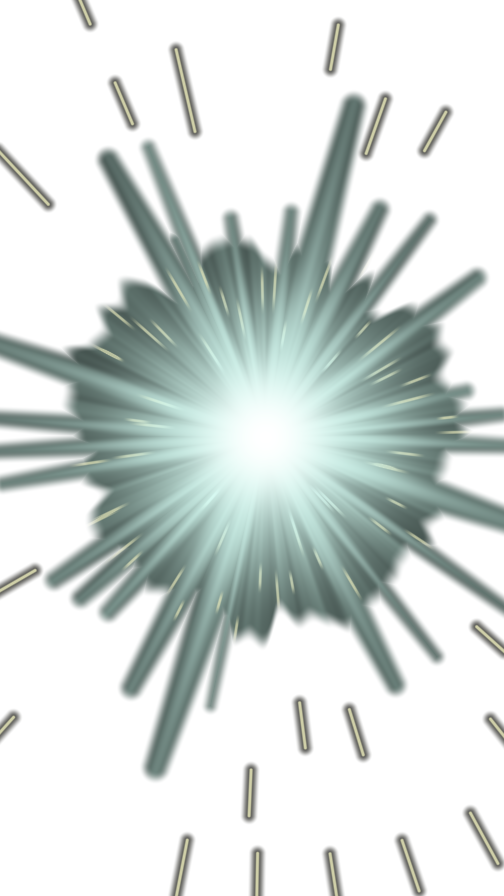
Reproduce this background procedurally as a WebGL 1 fragment shader.

```glsl
precision highp float;
// A pale teal starburst on white: a jagged round body with tapered rays,
// a white-hot core, fine radial streaks, and loose sparks flying outward.
// Everything is built in polar form around one centre, in canvas widths.
uniform vec2 u_resolution;

const float TAU = 6.28319;
const vec2 CENTRE = vec2(0.527, 0.910);
const vec3 WHITE = vec3(1.0);
const vec3 RIM = vec3(0.33, 0.40, 0.38);
const vec3 TEAL = vec3(0.48, 0.57, 0.545);
const vec3 PALE = vec3(0.84, 1.0, 0.965);
const vec3 SOOT = vec3(0.20, 0.20, 0.18);
const vec3 CREAM = vec3(0.93, 0.93, 0.74);

float hash(float n, float seed) {
  return fract(sin(n * 91.7 + seed * 17.3) * 437.58);
}

// Smooth noise around the circle; turn is 0..1 and wraps after n cells.
float ringNoise(float turn, float n, float seed) {
  float cell = floor(turn * n);
  float f = fract(turn * n);
  float a = hash(mod(cell, n), seed);
  float b = hash(mod(cell + 1.0, n), seed);
  return mix(a, b, f * f * (3.0 - 2.0 * f));
}

// Coordinates along and across a direction given in degrees.
vec2 alongAcross(vec2 q, float degrees) {
  float a = radians(degrees);
  vec2 dir = vec2(cos(a), sin(a));
  return vec2(dot(q, dir), abs(dot(q, vec2(-dir.y, dir.x))));
}

// Tapered ray: x = coverage, y = light along its middle.
vec2 ray(vec2 q, float degrees, float len, float width) {
  vec2 p = alongAcross(q, degrees);
  float t = clamp(p.x / len, 0.0, 1.0);
  float halfWidth = width * mix(1.0, 0.4, t);
  float d = length(vec2(p.y, max(p.x - len + halfWidth, 0.0))) - halfWidth;
  float cover = (1.0 - smoothstep(-0.012, 0.014, d)) * step(0.0, p.x);
  float light = 1.0 - smoothstep(0.0, halfWidth, p.y);
  return vec2(cover, light * cover * (1.0 - 0.75 * smoothstep(0.2, 1.0, t)));
}

// Row of sparks. angles = first, step; radii = first, slope, odd offset.
// Result: x = dark halo, y = bright core.
vec2 sparkArc(vec2 q, vec2 angles, vec3 radii, float count, float halfLen) {
  vec2 result = vec2(0.0);
  for (int k = 0; k < 5; k++) {
    float i = float(k);
    if (i >= count) break;
    vec2 p = alongAcross(q, angles.x + angles.y * i);
    float radius = radii.x + radii.y * i + radii.z * mod(i, 2.0);
    float size = halfLen * (0.85 + 0.3 * hash(i, angles.x));
    float d = length(vec2(max(abs(p.x - radius) - size, 0.0), p.y));
    float halo = 1.0 - smoothstep(0.002, 0.019, d);
    float core = 1.0 - smoothstep(0.001, 0.005, d);
    result = max(result, vec2(halo, core));
  }
  return result;
}

// One thin radial glint per angular cell.
float glints(float turn, float r, float n, float seed) {
  float cell = floor(turn * n);
  float offset = fract(turn * n) - 0.5 - 0.5 * (hash(cell, seed) - 0.5);
  float across = abs(offset) * TAU * r / n;
  float start = mix(0.12, 0.36, hash(cell, seed + 1.0));
  float t = (r - start) / mix(0.05, 0.12, hash(cell, seed + 2.0));
  float span = smoothstep(0.0, 0.4, t) * (1.0 - smoothstep(0.6, 1.0, t));
  return span * (1.0 - smoothstep(0.0008, 0.0045, across));
}

// Main rays and the smaller ones between them.
vec2 rays(vec2 q) {
  vec2 s = ray(q, 75.1, 0.70, 0.048);
  s = max(s, ray(q, 119.5, 0.65, 0.042));
  s = max(s, ray(q, 112.0, 0.63, 0.024));
  s = max(s, ray(q, 251.6, 0.71, 0.048));
  s = max(s, ray(q, 241.8, 0.58, 0.040));
  s = max(s, ray(q, 297.7, 0.57, 0.038));
  s = max(s, ray(q, 37.0, 0.54, 0.035));
  s = max(s, ray(q, 53.0, 0.55, 0.024));
  s = max(s, ray(q, 63.4, 0.52, 0.035));
  s = max(s, ray(q, 161.0, 0.64, 0.040));
  s = max(s, ray(q, 341.0, 0.58, 0.045));
  s = max(s, ray(q, 324.6, 0.60, 0.022));
  s = max(s, ray(q, 308.0, 0.56, 0.020));
  s = max(s, ray(q, 258.4, 0.55, 0.016));
  for (int k = 0; k < 3; k++) {
    float i = float(k);
    s = max(s, ray(q, 176.0 + 7.0 * i, 0.60 - 0.03 * i, 0.026));
    s = max(s, ray(q, 214.0 + 7.0 * i, 0.52 - 0.02 * i, 0.034));
    s = max(s, ray(q, -2.0 + 7.5 * i, 0.54 - 0.06 * i, 0.026));
    s = max(s, ray(q, 83.5 + 15.5 * i, 0.46 - 0.01 * i, 0.026));
  }
  return s;
}

vec2 sparks(vec2 q) {
  vec2 s = sparkArc(q, vec2(61.0, 9.5), vec3(0.694, 0.046, -0.085), 3.0, 0.050);
  s = max(s, sparkArc(q, vec2(103.0, 30.0), vec3(0.706, 0.0, 0.0), 2.0, 0.075));
  s = max(s, sparkArc(q, vec2(113.0, 0.0), vec3(0.72, 0.21, 0.0), 2.0, 0.042));
  s = max(s, sparkArc(q, vec2(267.5, 9.8), vec3(0.706, -0.047, -0.083), 3.0, 0.052));
  s = max(s, sparkArc(q, vec2(308.6, 9.5), vec3(0.75, -0.15, 0.0), 2.0, 0.040));
  s = max(s, sparkArc(q, vec2(259.0, 9.9), vec3(0.87, 0.009, 0.0), 5.0, 0.058));
  return max(s, sparkArc(q, vec2(210.0, 18.0), vec3(0.572, 0.22, 0.0), 2.0, 0.042));
}

void main() {
  vec2 q = gl_FragCoord.xy / u_resolution.x - CENTRE;
  float r = length(q);
  float turn = atan(q.y, q.x) / TAU + 0.5;

  // Loose sparks on white
  vec2 spark = sparks(q);
  vec3 color = mix(WHITE, SOOT, 0.8 * spark.x);
  color = mix(color, CREAM, 0.8 * spark.y);

  // Jagged body joined with the rays
  float edge = 0.32 + 0.06 * ringNoise(turn, 38.0, 1.0) + 0.05 * ringNoise(turn, 76.0, 2.0);
  vec2 beam = rays(q);
  float cover = max(beam.x, 1.0 - smoothstep(edge - 0.02, edge + 0.02, r));

  // Radial shading, streaks and core glow
  float streak = 0.6 * ringNoise(turn, 90.0, 3.0) + 0.4 * ringNoise(turn, 210.0, 4.0);
  vec3 burst = mix(TEAL, RIM, smoothstep(0.18, 0.38, r));
  burst *= 1.0 + 0.5 * (streak - 0.5) * smoothstep(0.04, 0.2, r);
  burst = mix(burst, PALE, 0.55 * beam.y);
  burst = mix(burst, PALE, exp(-r * r / 0.036));
  float glint = glints(turn, r, 34.0, 5.0) + glints(turn, r, 21.0, 9.0);
  burst = mix(burst, mix(PALE, CREAM, smoothstep(0.15, 0.35, r)), 0.65 * min(glint, 1.0));
  burst = mix(burst, WHITE, exp(-r * r / 0.012));

  gl_FragColor = vec4(mix(color, burst, cover), 1.0);
}
```
